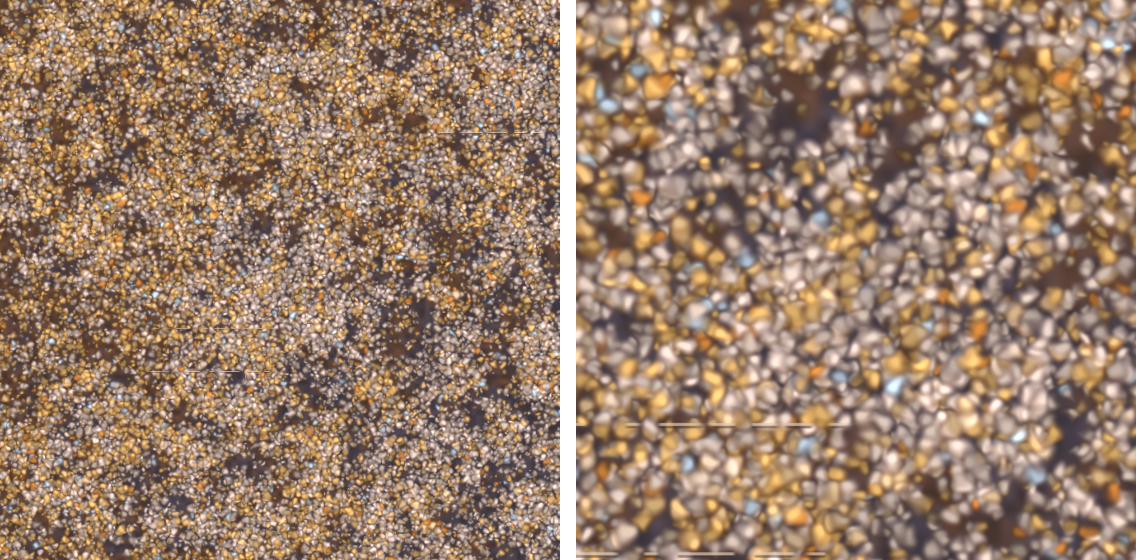
Left: the whole. Right: its middle third, enlarged.
A WebGL 2 fragment shader for this texture:

```glsl
#version 300 es
precision highp float;
// Fine glittering sand: soft cream and golden grains over dark slate and brown.
// Three layers of jittered cells hold the grains, bent by noise into lumps; slow
// noise drives clusters and warmth, and a few broken scratches cross the surface.

uniform vec2 u_resolution;
out vec4 fragColor;

vec3 hash3(vec2 p) {
  vec3 q = fract(p.xyx * vec3(0.1031, 0.1030, 0.0973));
  q += dot(q, q.yxz + 33.33);
  return fract((q.xxy + q.yzz) * q.zyx);
}

float noise(vec2 p) {
  vec2 i = floor(p), f = fract(p);
  f = f * f * (3.0 - 2.0 * f);
  float low = mix(hash3(i).x, hash3(i + vec2(1, 0)).x, f.x);
  float high = mix(hash3(i + vec2(0, 1)).x, hash3(i + vec2(1, 1)).x, f.x);
  return mix(low, high, f.y);
}

// Local share of warm grains: strongest at the left, weakest at lower right.
float warmth(vec2 p) {
  float slope = 0.12 * (p.y - 0.5) - 0.16 * (p.x - 0.5);
  float patches = 0.25 * noise(p * 9.0 + 40.0) + 0.4 * noise(p * 34.0 + 80.0);
  return 0.07 + slope + patches;
}

// How crowded and bright the grains are, from 0 in dark gaps to 1 in clumps.
float crowding(vec2 p) {
  float n = 0.5 * noise(p * 40.0 + 7.0) + 0.32 * noise(p * 19.0 + 3.0);
  return smoothstep(0.12, 0.88, n + 0.18 * noise(p * 7.0 + 21.0));
}

// Paints one layer of soft lumpy grains over the colour below.
vec3 paintGrains(vec3 below, vec2 uv, float cells, float seed, float gain) {
  vec2 p = uv * cells;
  p += 0.5 * (vec2(noise(p * 1.3 + seed), noise(p * 1.3 + seed + 60.0)) - 0.5);
  vec2 home = floor(p);
  vec3 col = below;
  for (int y = -1; y <= 1; y++) {
    for (int x = -1; x <= 1; x++) {
      vec2 cell = home + vec2(x, y);
      vec3 place = hash3(cell + seed);
      vec3 kind = hash3(cell + seed + 371.0);
      vec2 centre = cell + place.xy;
      vec2 at = centre / cells;

      // Clumps leave open dark patches between them.
      float crowd = crowding(at);
      if (kind.x > 0.1 + 1.05 * crowd) continue;

      vec2 d = p - centre;
      float radius = mix(0.6, 0.95, place.z);
      float cover = smoothstep(radius, radius * 0.1, length(d));

      // Grains range smoothly from golden to cream.
      float share = warmth(at);
      float gold = smoothstep(share + 0.2, share - 0.2, kind.y);
      vec3 rim = mix(vec3(0.48, 0.38, 0.37), vec3(0.56, 0.36, 0.16), gold);
      vec3 core = mix(vec3(0.93, 0.84, 0.79), vec3(0.97, 0.77, 0.46), gold);
      if (kind.y > 0.975) {
        rim = vec3(0.36, 0.42, 0.51);
        core = vec3(0.80, 0.88, 0.95);
      } else if (kind.y < 0.025) {
        rim = vec3(0.50, 0.25, 0.10);
        core = vec3(0.90, 0.57, 0.25);
      }

      // Cool fringe above, warm fringe below.
      rim += vec3(-0.06, 0.0, 0.08) * d.y / radius;
      float light = mix(0.72, 1.08, kind.z) * mix(0.86, 1.12, crowd) * gain;
      col = mix(col, mix(rim, core, cover) * light, cover);
    }
  }
  return col;
}

// Three thin broken horizontal scratches.
vec3 paintScratches(vec3 below, vec2 uv) {
  vec3 heights = vec3(0.337, 0.414, 0.763);
  vec3 starts = vec3(0.25, 0.255, 0.75);
  vec3 col = below;
  for (int i = 0; i < 3; i++) {
    float dy = uv.y - heights[i];
    float along = uv.x - starts[i];
    float span = smoothstep(0.0, 0.03, along) * smoothstep(0.25, 0.23, along);
    float dash = smoothstep(0.4, 0.65, noise(vec2(uv.x * 90.0, float(i) * 9.0)));
    float light = smoothstep(0.0014, 0.0004, abs(dy));
    float shade = smoothstep(0.0014, 0.0004, abs(dy + 0.0014));
    col = mix(col, vec3(0.26, 0.20, 0.18), shade * span * dash * 0.5);
    col = mix(col, vec3(0.88, 0.79, 0.70), light * span * dash * 0.7);
  }
  return col;
}

void main() {
  vec2 uv = gl_FragCoord.xy / min(u_resolution.x, u_resolution.y);

  // Dark ground between the grains, slate to brown.
  float brown = smoothstep(0.15, 0.65, warmth(uv) + 0.3 * (noise(uv * 70.0) - 0.5));
  vec3 col = mix(vec3(0.27, 0.24, 0.28), vec3(0.37, 0.25, 0.19), brown);
  col *= 0.8 + 0.4 * noise(uv * 110.0 + 15.0);

  col = paintGrains(col, uv, 128.0, 11.0, 0.78);
  col = paintGrains(col, uv, 108.0, 157.0, 0.92);
  col = paintGrains(col, uv, 92.0, 263.0, 1.03);
  col = paintScratches(col, uv);

  fragColor = vec4(clamp(col, 0.0, 1.0), 1.0);
}
```
